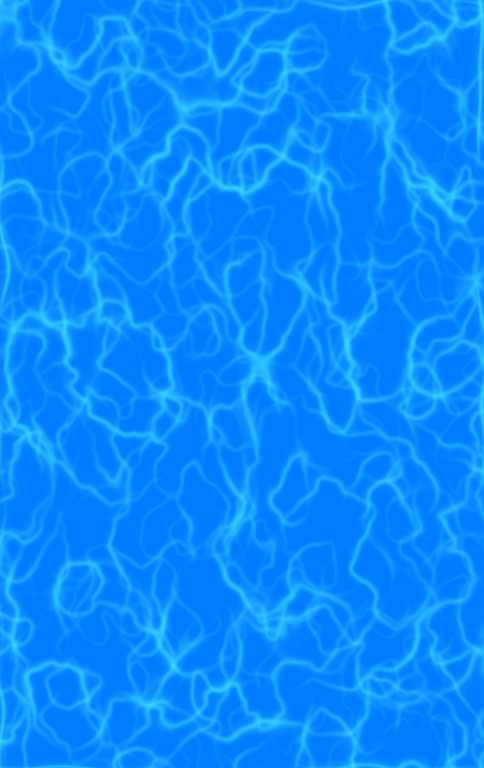
Write a Shadertoy shader that draws this texture.

```glsl
// Sunlit pool water: thin pale caustic filaments over saturated blue.
// Each filament layer is the zero contour of warped gradient noise, faded in
// patches by a broader noise; a broken wavy rim runs along the canvas edges.

float hash(vec2 cell) {
    vec3 q = fract(vec3(cell.xyx) * 0.1031);
    q += dot(q, q.yzx + 33.33);
    return fract((q.x + q.y) * q.z);
}

float cornerSlope(vec2 cell, vec2 offset) {
    float angle = 6.2832 * hash(cell);
    return dot(vec2(cos(angle), sin(angle)), offset);
}

float gradientNoise(vec2 p) {
    p += 100.0;
    vec2 i = floor(p), f = fract(p);
    vec2 u = f * f * f * (f * (f * 6.0 - 15.0) + 10.0);
    vec2 e = vec2(1.0, 0.0);
    float low = mix(cornerSlope(i, f), cornerSlope(i + e, f - e), u.x);
    float high = mix(cornerSlope(i + e.yx, f - e.yx), cornerSlope(i + 1.0, f - 1.0), u.x);
    return mix(low, high, u.y);
}

vec2 warp(vec2 p, float frequency) {
    return vec2(gradientNoise(p * frequency), gradientNoise(p * frequency + 37.7));
}

// Crisp core with a faint, narrow halo
float glowLine(float distanceToLine, float width) {
    float x = distanceToLine / width;
    return 0.62 * exp(-x * x) + 0.38 * exp(-0.55 * x);
}

float filaments(vec2 p, float frequency, float width, float seed) {
    vec2 q = p + seed;
    q += 0.025 * warp(q, 7.0) + 0.022 * warp(q, 19.0) + 0.008 * warp(q, 43.0);
    float contour = gradientNoise(q * frequency * vec2(1.15, 0.8));

    // Divide by the slope for an even width, but let flat spots spread a little
    float slope = length(vec2(dFdx(contour), dFdy(contour))) * iResolution.y;
    float lineDistance = abs(contour) / max(slope, 0.55 * frequency);

    float patches = smoothstep(-0.45, 0.50, gradientNoise(p * 9.0 + seed * 3.0));
    return patches * glowLine(lineDistance, width);
}

void mainImage(out vec4 fragColor, in vec2 fragCoord) {
    vec2 p = fragCoord / iResolution.y;
    vec2 size = iResolution.xy / iResolution.y;

    // Main network, from wide bright loops to smaller dimmer ones
    float light = 0.0;
    for (int i = 0; i < 4; i++) {
        float level = float(i);
        light += (0.90 - 0.13 * level) * filaments(p, 7.0 + 2.2 * level, 0.0036 - 0.0002 * level, 3.17 + 5.31 * level);
    }

    // Faint fine ripples between the filaments
    light += 0.20 * filaments(p, 19.0, 0.0028, 29.3);
    light = max(light - 0.05, 0.0);

    // Wavy rim hugging the border, broken into arcs
    vec2 border = min(p, size - p);
    float wave = 0.001 + 0.022 * gradientNoise(p * 10.0 + 8.0);
    float arcs = smoothstep(-0.15, 0.2, gradientNoise(p * 5.0 + 61.0));
    light += 0.85 * arcs * glowLine(abs(border.x - wave), 0.0025);
    light += 0.70 * arcs * glowLine(abs(border.y - wave), 0.0025);

    // Compress crossings, then tint from deep blue to pale cyan
    light = 1.0 - exp(-1.1 * light);
    vec3 deepBlue = vec3(0.005, 0.485, 1.0);
    vec3 paleCyan = vec3(0.27, 0.91, 1.0);
    fragColor = vec4(mix(deepBlue, paleCyan, light), 1.0);
}
```
